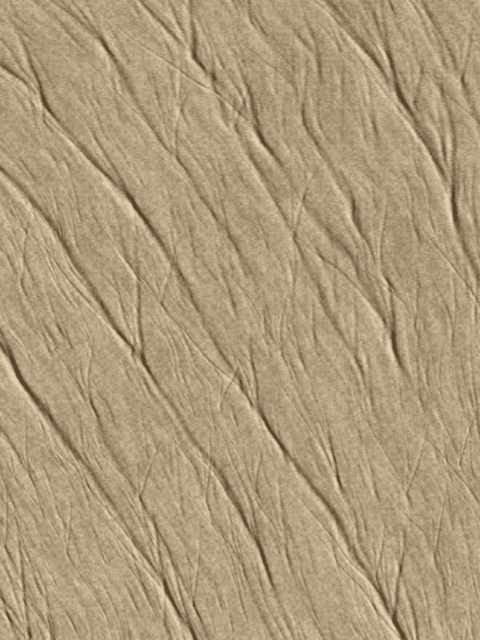
Give the GLSL for this texture, as a WebGL 1 fragment shader.

```glsl
precision highp float;
// Wet sand carved by branching drainage rills, lit from the upper right.
uniform vec2 u_resolution;

const vec3 SAND = vec3(0.683, 0.612, 0.492);
const vec3 SHADE_TINT = vec3(1.0, 0.98, 0.92);
const vec3 DARKEST = vec3(0.33, 0.27, 0.18);
const vec3 LIGHTEST = vec3(0.88, 0.81, 0.69);

float hash(vec2 p) {
  return fract(sin(dot(p, vec2(127.1, 311.7))) * 43758.5453);
}

float noise(vec2 p) {
  vec2 i = floor(p);
  vec2 f = fract(p);
  f = f * f * (3.0 - 2.0 * f);
  float low = mix(hash(i), hash(i + vec2(1.0, 0.0)), f.x);
  float high = mix(hash(i + vec2(0.0, 1.0)), hash(i + vec2(1.0, 1.0)), f.x);
  return mix(low, high, f.y) - 0.5;
}

vec2 warp(vec2 p, float frequency, float amount) {
  vec2 q = p * frequency;
  return p + amount * vec2(noise(q), noise(q + 37.2));
}

// Horizontal coordinate that stays constant along a flow line.
float flowCoord(vec2 p, float slant) {
  return p.x + (slant - 0.35 * p.x) * p.y;
}

// Cross section of a groove: shadowed right wall, lit left wall.
float groove(float d, float width) {
  float a = d / width;
  float b = (a + 2.1) / 1.2;
  return 0.6 * exp(-b * b) - exp(-a * a);
}

// Tributary that meets its trunk at rise = 0 and fades out uphill.
float branch(float d, float rise, float slope, float reach, float width) {
  float a = rise / reach;
  float fade = smoothstep(-0.25, 0.05, a) * (1.0 - smoothstep(0.3, 1.0, a));
  float taper = mix(1.15, 0.75, clamp(a, 0.0, 1.0));
  return fade * groove(d - slope * max(rise, 0.0), width * taper);
}

// Long trunk channels with tributaries on both sides.
float channels(vec2 p, float slant, float spacing, float pitch, float width, float seed) {
  float x = flowCoord(p, slant);
  float sum = 0.0;
  for (int i = -1; i <= 1; i++) {
    float cell = floor(x / spacing) + float(i);
    float id = cell + seed;
    float jitter = 0.5 * hash(vec2(id, 3.0)) + 0.25;
    float meander = 0.25 * spacing * noise(vec2(p.y * 5.0, id * 7.3));
    float d = x - (cell + jitter) * spacing - meander;
    float flow = 0.7 + 1.1 * noise(vec2(p.y * 6.0, id * 3.1 + 9.0));
    float power = flow * mix(0.5, 1.2, hash(vec2(id, 8.0)));
    sum += power * groove(d * 0.8, width * mix(0.75, 1.2, flow));
    sum += 0.12 * power * groove(d * 0.8 + width, width * 3.0);
    for (int j = -1; j <= 0; j++) {
      float row = floor(p.y / pitch) + float(j);
      vec2 key = vec2(id, row);
      float rise = p.y - (row + hash(key)) * pitch;
      float reach = pitch * mix(0.6, 1.0, hash(key + 5.1));
      float right = mix(0.2, 0.7, hash(key + 11.7));
      float left = -mix(0.08, 0.35, hash(key + 23.9));
      sum += 0.9 * branch(d, rise, right, reach, width * 0.75);
      sum += 0.6 * branch(d, rise, right * 0.55, reach * 0.8, width * 0.6);
      sum += 0.6 * branch(d, rise - 0.04, left, reach, width * 0.6);
    }
  }
  return sum;
}

// Scattered small forks, one per jittered cell.
float forks(vec2 p, vec2 cell, float slant, float width, float seed) {
  vec2 q = vec2(flowCoord(p, slant), p.y);
  float sum = 0.0;
  for (int i = -1; i <= 1; i++) {
    for (int j = -1; j <= 0; j++) {
      vec2 id = floor(q / cell) + vec2(float(i), float(j));
      vec2 key = id + seed;
      vec2 start = (id + vec2(hash(key), hash(key + 4.7))) * cell;
      vec2 d = q - start;
      float reach = cell.y * mix(0.5, 1.0, hash(key + 9.2));
      float spread = cell.x / cell.y * mix(0.2, 0.9, hash(key + 15.4));
      float power = mix(0.3, 1.0, hash(key + 21.8));
      sum += power * branch(d.x, d.y, spread, reach, width);
      sum += 0.7 * power * branch(d.x, d.y, -0.5 * spread, reach, width);
    }
  }
  return sum;
}

// Soft streaks drawn out along the flow.
float streaks(vec2 p, float slant, vec2 frequency) {
  return noise(vec2(flowCoord(p, slant), p.y) * frequency);
}

void main() {
  vec2 p = gl_FragCoord.xy / u_resolution.y;
  vec2 bent = warp(warp(p, 5.0, 0.04), 20.0, 0.008);
  vec2 swirled = warp(bent, 10.0, 0.025);

  // Relief from the widest channels down to hairline rills.
  float light = 0.23 * channels(bent, 0.68, 0.185, 0.26, 0.0036, 0.0);
  light += 0.12 * channels(swirled, 0.56, 0.095, 0.17, 0.0024, 40.0);
  light += 0.12 * forks(swirled, vec2(0.045, 0.17), 0.46, 0.0021, 57.0);
  light += 0.10 * forks(swirled, vec2(0.024, 0.09), 0.52, 0.0017, 91.0);

  // Streaked surface, uneven wetness and sand grain.
  light += 0.07 * streaks(swirled, 0.52, vec2(100.0, 14.0));
  light += 0.09 * streaks(swirled, 0.62, vec2(170.0, 36.0));
  light += 0.03 * noise(p * 3.5 + 2.0);
  light += 0.10 * noise(p * 220.0) + 0.09 * noise(p * 390.0 + 5.0);

  vec3 color = SAND + (light + 0.012) * SHADE_TINT;
  gl_FragColor = vec4(clamp(color, DARKEST, LIGHTEST), 1.0);
}
```
